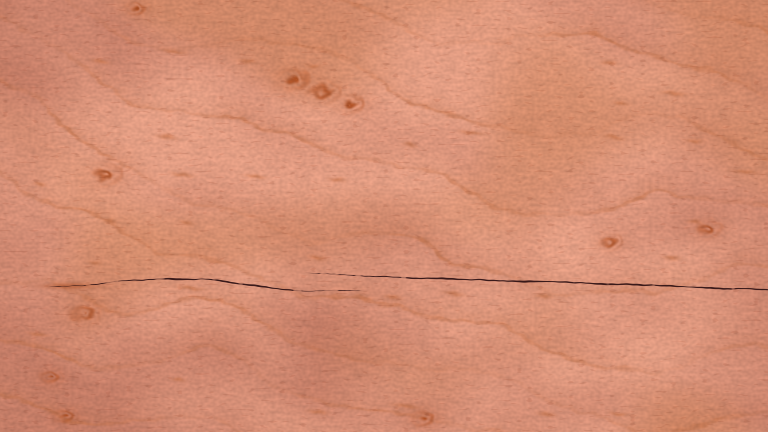
Write a Shadertoy shader that draws this texture.

```glsl
// Pale pink-orange maple board with wavy growth rings, small knots and a long dark crack.

const vec3 PEACH = vec3(0.895, 0.622, 0.520);
const vec3 ROSE  = vec3(0.770, 0.490, 0.405);
const vec3 HONEY = vec3(0.810, 0.525, 0.385);
const vec3 RING  = vec3(0.735, 0.425, 0.270);
const vec3 KNOT  = vec3(0.660, 0.300, 0.130);
const vec3 CRACK = vec3(0.170, 0.060, 0.070);

const float RING_COUNT    = 6.8;    // rings per canvas height
const float RING_WIDTH    = 0.0042;
const float RING_SHADE    = 0.028;  // soft fade beside each ring
const float RING_STRENGTH = 0.85;
const float GRAIN         = 0.060;
const float SPECKLE       = 0.080;
const float PORE_DEPTH    = 0.085;
const float CRACK_WIDTH   = 0.0018;
const int   KNOT_COUNT    = 11;
const int   CLUSTER_COUNT = 3;      // knots that sit in a row

vec2 hash2(vec2 p) {
    vec3 q = fract(p.xyx * vec3(0.1031, 0.1030, 0.0973));
    q += dot(q, q.yzx + 33.33);
    return fract((q.xx + q.yz) * q.zy);
}

float gradientDot(vec2 cell, vec2 offset) {
    float angle = 6.2832 * hash2(cell + 71.0).x;
    return dot(vec2(cos(angle), sin(angle)), offset);
}

float gradientNoise(vec2 p) {
    vec2 i = floor(p), f = p - i;
    vec2 u = f * f * f * (f * (f * 6.0 - 15.0) + 10.0);
    vec2 e = vec2(1.0, 0.0);
    return mix(mix(gradientDot(i, f), gradientDot(i + e, f - e), u.x),
               mix(gradientDot(i + e.yx, f - e.yx), gradientDot(i + 1.0, f - 1.0), u.x), u.y);
}

// Growth height: its level lines step down to the right and arch near the lower left
float ringPhase(vec2 p) {
    float h = p.y + 0.38 * p.x - 0.09 * p.x * p.x;
    h += 0.035 * sin(8.0 * p.x + 5.0 * p.y + 1.0) * (1.0 - 0.4 * p.x);
    h += 0.16 * gradientNoise(p * vec2(1.7, 1.5) + 4.0);
    h += 0.050 * gradientNoise(p * vec2(4.5, 3.5) + 17.0);
    h += 0.011 * gradientNoise(p * vec2(15.0, 17.0));
    vec2 arch = (p - vec2(0.52, 0.24)) * vec2(7.5, 4.5);
    return RING_COUNT * (h - 0.15 * exp(-dot(arch, arch)));
}

// Curled dark eyes, a few in a slanting row and the rest scattered
float knots(vec2 p, float aspect) {
    float mask = 0.0;
    for (int i = 0; i < KNOT_COUNT; i++) {
        float k = float(i);
        vec2 rnd = hash2(vec2(k, 5.0));
        vec2 center = i < CLUSTER_COUNT ? vec2(0.685, 0.815) + k * vec2(0.065, -0.028)
                                        : rnd * vec2(aspect, 1.0);
        float radius = mix(0.014, 0.025, hash2(vec2(k, 9.0)).x);
        vec2 q = (p - center) * vec2(0.8, 1.25) / radius;
        q += 0.5 * gradientNoise(p * 45.0);
        float d = length(q);
        float curl = 0.55 + 0.45 * cos(5.5 * d + 2.0 * q.x + 6.0 * rnd.y);
        mask = max(mask, exp(-d * d) * curl + 0.12 * exp(-0.2 * d * d));
    }
    return mask;
}

// Short horizontal streaks, one in some of the cells
float flecks(vec2 p) {
    vec2 grid = p * vec2(6.0, 11.0);
    vec2 cell = floor(grid);
    vec2 rnd = hash2(cell + 31.0);
    vec2 q = (grid - cell - mix(vec2(0.3), vec2(0.7), rnd)) / vec2(6.0, 11.0);
    q.y += 0.1 * q.x + 0.005 * gradientNoise(p * 45.0);
    q /= vec2(mix(0.012, 0.028, rnd.y), 0.005);
    return exp(-dot(q, q)) * step(0.76, hash2(cell + 57.0).x);
}

// Tapered split from x = span.x to span.y at signed height dy from its path
float crack(float x, float dy, vec2 span, float pixel) {
    dy += 0.005 * gradientNoise(vec2(x * 12.0, span.x)) + 0.0015 * gradientNoise(vec2(x * 50.0, 3.0));
    float taper = smoothstep(span.x, span.x + 0.35, x) * (1.0 - smoothstep(span.y - 0.28, span.y, x));
    float width = CRACK_WIDTH * (0.3 + 0.7 * taper) * (0.9 + 0.9 * gradientNoise(vec2(x * 16.0, 8.0)));
    float gaps = smoothstep(-0.25, 0.0, gradientNoise(vec2(x * 38.0, 21.3 + span.x)) + 0.3 * taper);
    float ends = smoothstep(span.x, span.x + 0.02, x) * (1.0 - smoothstep(span.y - 0.02, span.y, x));
    float soft = max(pixel, 0.0018);
    float cover = 1.0 - smoothstep(width - 0.6 * soft, width + 0.6 * soft, abs(dy));
    return cover * mix(0.3, 1.0, gaps) * ends;
}

void mainImage(out vec4 fragColor, in vec2 fragCoord) {
    float pixel = 1.0 / iResolution.y;
    float aspect = iResolution.x * pixel;
    vec2 p = fragCoord * pixel;
    float phase = ringPhase(p);

    // Broad drift of tone, partly following the rings
    float cloud = gradientNoise(p * vec2(1.8, 2.6) + 9.0) + 0.5 * gradientNoise(p * vec2(6.0, 8.0));
    cloud += 0.6 * gradientNoise(vec2(phase * 0.9, p.x * 2.0));
    float glow = 1.0 - length((p - vec2(1.0, 0.62)) * vec2(0.95, 1.0));
    vec3 color = mix(ROSE, PEACH, clamp(0.28 + 0.85 * glow + 0.75 * cloud, 0.0, 1.0));
    float honey = gradientNoise(p * vec2(2.2, 3.5) + 40.0) + 0.35 * (p.x / aspect + p.y - 1.0);
    color = mix(color, HONEY, 0.65 * smoothstep(-0.05, 0.45, honey));

    // Growth rings: a fine ragged line with a faint shade on one side
    float slope = max(length(vec2(dFdx(phase), dFdy(phase))) * iResolution.y, 3.0);
    float ragged = 0.007 * gradientNoise(p * vec2(34.0, 75.0) + 25.0);
    float ringed = fract(phase + ragged * slope);
    float side = ringed / slope;
    float line = (0.5 - abs(ringed - 0.5)) / slope / RING_WIDTH;
    float shade = exp(-side / RING_SHADE) * smoothstep(0.0, 0.004, side);
    float fade = clamp(0.6 + 1.3 * gradientNoise(p * vec2(3.5, 5.0) + 60.0), 0.25, 1.0);
    fade *= 0.9 + 0.6 * gradientNoise(p * vec2(28.0, 60.0) + 5.0);
    color = mix(color, RING, RING_STRENGTH * fade * (0.60 * exp(-line * line) + 0.30 * shade));

    // Flecks and knots
    color = mix(color, RING, 0.6 * flecks(p));
    color = mix(color, KNOT, 0.85 * knots(p, aspect));

    // Fine grain, speckle and pores
    float grain = gradientNoise(p * vec2(32.0, 125.0)) + 0.4 * gradientNoise(p * vec2(20.0, 50.0));
    float speckle = gradientNoise(p * vec2(110.0, 140.0) + 13.0);
    float pores = smoothstep(0.25, 0.5, gradientNoise(p * vec2(42.0, 145.0) + 80.0));
    color *= 1.0 + GRAIN * grain + SPECKLE * speckle;
    color *= 1.0 - PORE_DEPTH * pores * vec3(0.6, 1.0, 1.2);

    // Two overlapping cracks with a warm stain at the left tip
    float leftPath = 0.336 + 0.018 * smoothstep(0.1, 0.38, p.x) - 0.027 * smoothstep(0.45, 0.7, p.x);
    float rightPath = 0.366 - 0.035 * (p.x - 0.72);
    vec2 stain = (p - vec2(0.16, 0.338)) / vec2(0.06, 0.007);
    color = mix(color, KNOT, 0.5 * exp(-dot(stain, stain)));
    float split = max(crack(p.x, p.y - leftPath, vec2(0.11, 0.84), pixel),
                      crack(p.x, p.y - rightPath, vec2(0.70, aspect + 0.2), pixel));
    color = mix(color, CRACK, 0.92 * split);

    fragColor = vec4(color, 1.0);
}
```
